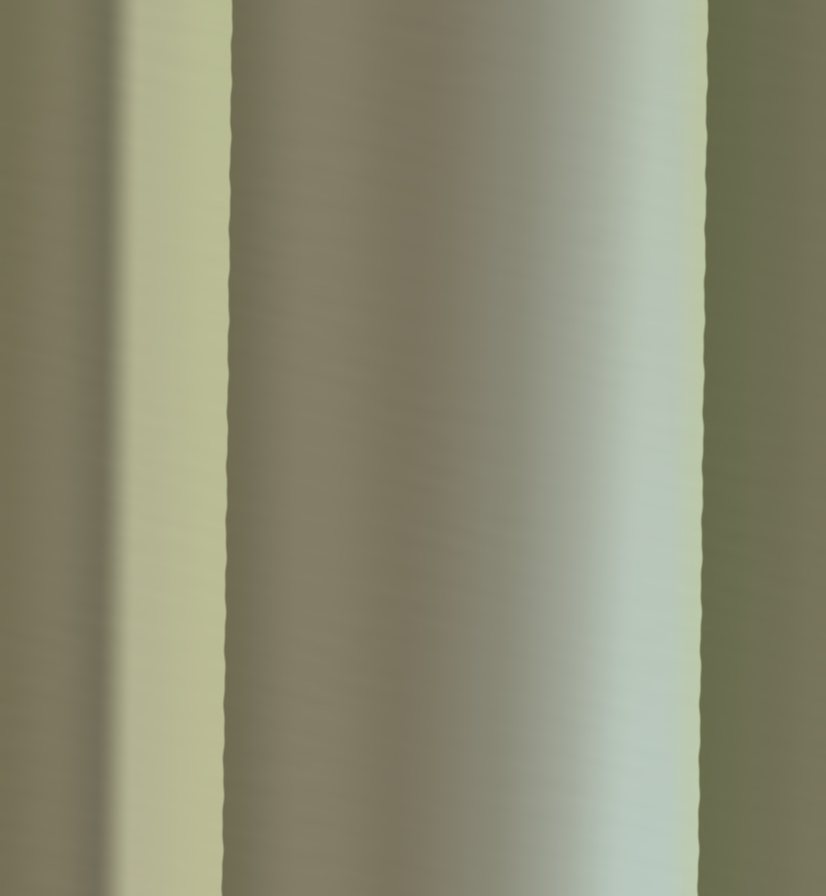
This texture is drawn by a Shadertoy shader. Its source:

```glsl
// Draws softly lit vertical curtain folds with two crisp hems and a faint slanted weave.

// Moves a colour toward the next one between two positions.
vec3 blendTo(vec3 color, vec3 next, float start, float end, float x) {
    return mix(color, next, smoothstep(start, end, x));
}

vec2 hash2(vec2 cell) {
    vec2 p = vec2(dot(cell, vec2(127.1, 311.7)), dot(cell, vec2(269.5, 183.3)));
    return fract(sin(p) * 43758.5);
}

// Cellular noise: distance to the nearest scattered point.
float cellular(vec2 p) {
    vec2 cell = floor(p);
    vec2 local = fract(p);
    float nearest = 2.0;
    for (int j = -1; j <= 1; j++) {
        for (int i = -1; i <= 1; i++) {
            vec2 offset = vec2(i, j);
            nearest = min(nearest, length(offset + hash2(cell + offset) - local));
        }
    }
    return nearest;
}

// Layered sines bent across the cloth, like slightly slanted threads.
float weave(vec2 p) {
    float sum = 0.0;
    float amplitude = 0.5;
    float frequency = 190.0;
    for (int i = 0; i < 3; i++) {
        float bend = 1.6 * sin(p.x * 23.0 + p.y * 17.0 + float(i) * 2.1);
        sum += amplitude * sin(frequency * (p.y + 0.22 * p.x) + bend);
        amplitude *= 0.6;
        frequency *= 1.63;
    }
    return sum;
}

// Left fold: shade, then a soft turn into a pale band.
vec3 leftFold(float x, float y) {
    vec3 color = blendTo(vec3(0.455, 0.435, 0.335), vec3(0.490, 0.468, 0.372), 0.0, 0.07, x);
    color = blendTo(color, vec3(0.445, 0.430, 0.345), 0.07, 0.13, x);
    color = blendTo(color, vec3(0.700, 0.700, 0.570), 0.120, 0.166, x);
    color = blendTo(color, vec3(0.725, 0.735, 0.580), 0.17, 0.26, x);
    return color + vec3(0.01, 0.0, 0.01) * (0.5 - y);
}

// Middle fold: brown hollows rising to a cool glow.
vec3 middleFold(float x, float y) {
    float glowX = x + 0.035 * (0.5 - y);
    vec3 color = blendTo(vec3(0.435, 0.420, 0.325), vec3(0.515, 0.490, 0.405), 0.27, 0.37, x);
    color = blendTo(color, vec3(0.480, 0.456, 0.375), 0.39, 0.49, x);
    color = blendTo(color, vec3(0.535, 0.530, 0.463), 0.49, 0.63, glowX);
    color = blendTo(color, vec3(0.620, 0.640, 0.580), 0.60, 0.71, glowX);
    color = blendTo(color, vec3(0.720, 0.772, 0.718), 0.68, 0.785, glowX);
    color = blendTo(color, vec3(0.735, 0.780, 0.655), 0.805, 0.853, x);
    float glow = smoothstep(0.62, 0.80, x);
    return color + glow * vec3(0.015, 0.03, 0.06) * (0.5 - y);
}

// Right fold: green shade warming toward the border.
vec3 rightFold(float x, float y) {
    vec3 color = blendTo(vec3(0.400, 0.415, 0.295), vec3(0.428, 0.430, 0.325), 0.85, 0.93, x);
    color = blendTo(color, vec3(0.462, 0.452, 0.355), 0.92, 1.0, x);
    return color + vec3(0.02) * (0.5 - y);
}

void mainImage(out vec4 fragColor, in vec2 fragCoord) {
    vec2 uv = fragCoord / iResolution.xy;
    vec2 p = vec2(uv.x * iResolution.x / iResolution.y, uv.y);

    // Folds lean slightly, and the hems ripple a little.
    float x = uv.x - 0.012 * (uv.y - 0.5);
    float ripple = 0.0007 * sin(uv.y * 95.0) + 0.0004 * sin(uv.y * 213.0);
    float hemX = x + ripple;
    float soft = max(1.0 / iResolution.x, 0.0018);

    // Join the three folds at their hems.
    vec3 color = leftFold(x, uv.y);
    color = blendTo(color, middleFold(x, uv.y), 0.275 - soft, 0.275 + soft, hemX);
    color = blendTo(color, rightFold(x, uv.y), 0.851 - soft, 0.851 + soft, hemX);

    // Thread grain and faint broad puckers.
    float pucker = cellular(p * vec2(26.0, 45.0)) - 0.5;
    float patchy = 0.5 + 0.5 * sin(p.x * 19.0 + 2.0 * sin(p.y * 11.0));
    color += 0.004 * weave(p) * (0.5 + 0.5 * patchy);
    color += 0.006 * pucker * patchy;

    fragColor = vec4(color, 1.0);
}
```
